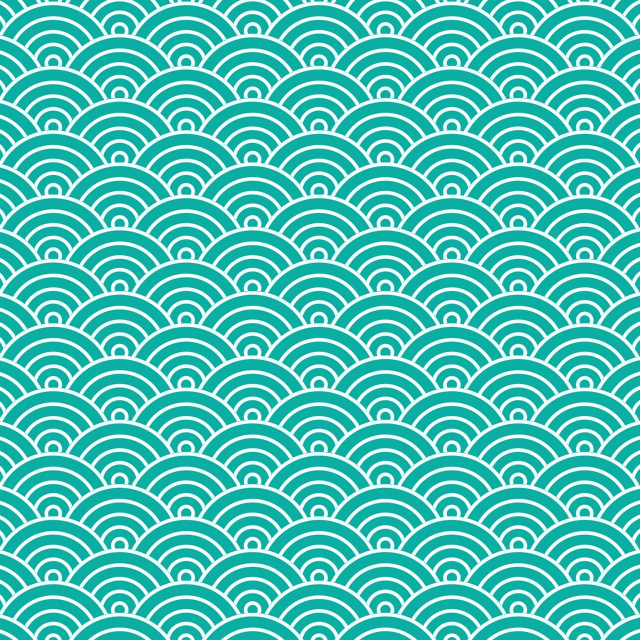
Give the GLSL for this pattern, as a three.js fragment shader.

```glsl
// Seigaiha waves: staggered rows of overlapping scales, each drawn with five pale arcs on teal.
varying vec2 vUv;

// Layout, in canvas units
const vec2 ORIGIN = vec2(0.4985, 0.4993);   // centre of one scale
const float COLUMN_STEP = 0.2076;           // between scales in a row
const float ROW_STEP = 0.05027;             // between staggered rows

// Arcs: radius grows slightly faster than linearly
const int ARCS = 5;
const float INNER_RADIUS = 0.0109;
const float ARC_STEP = 0.0174;
const float ARC_GROWTH = 0.0008;
const float HALF_LINE = 0.00285;
const float SOFTNESS = 0.0012;
const float RIM_WIDTH = 0.0026;

const vec3 TEAL = vec3(0.045, 0.682, 0.637);
const vec3 RIM_TEAL = vec3(0.10, 0.625, 0.58);
const vec3 PALE = vec3(0.93, 1.0, 0.995);

float arcRadius(float i) {
  return INNER_RADIUS + i * (ARC_STEP + i * ARC_GROWTH);
}

// Distance from p to the centre of the nearest scale in a row
float scaleRadius(vec2 p, float row) {
  float column = p.x / COLUMN_STEP - 0.5 * mod(row, 2.0);
  float dx = (fract(column + 0.5) - 0.5) * COLUMN_STEP;
  return length(vec2(dx, p.y - row * ROW_STEP));
}

// Signed distance to the arcs of one scale, negative on a line
float arcDistance(float radius) {
  float nearest = 1.0;
  for (int i = 0; i < ARCS; i++) {
    nearest = min(nearest, abs(radius - arcRadius(float(i))));
  }
  return nearest - HALF_LINE;
}

// Rows are laid from back to front; lower rows cover higher ones
float waveDistance(vec2 p) {
  float baseRow = floor(p.y / ROW_STEP);
  float outerRadius = arcRadius(float(ARCS - 1)) + HALF_LINE;
  float line = 1.0;
  for (int k = 0; k < 4; k++) {
    float radius = scaleRadius(p, baseRow + 1.0 - float(k));
    float outside = radius - outerRadius;
    line = outside < 0.0 ? arcDistance(radius) : min(line, outside);
  }
  return line;
}

void main() {
  float line = waveDistance(vUv - ORIGIN);

  // Teal ground, faintly darker beside the lines
  vec3 color = mix(RIM_TEAL, TEAL, smoothstep(0.0, RIM_WIDTH, line));

  // Pale arcs
  color = mix(PALE, color, smoothstep(-SOFTNESS, SOFTNESS, line));
  gl_FragColor = vec4(color, 1.0);
}
```
